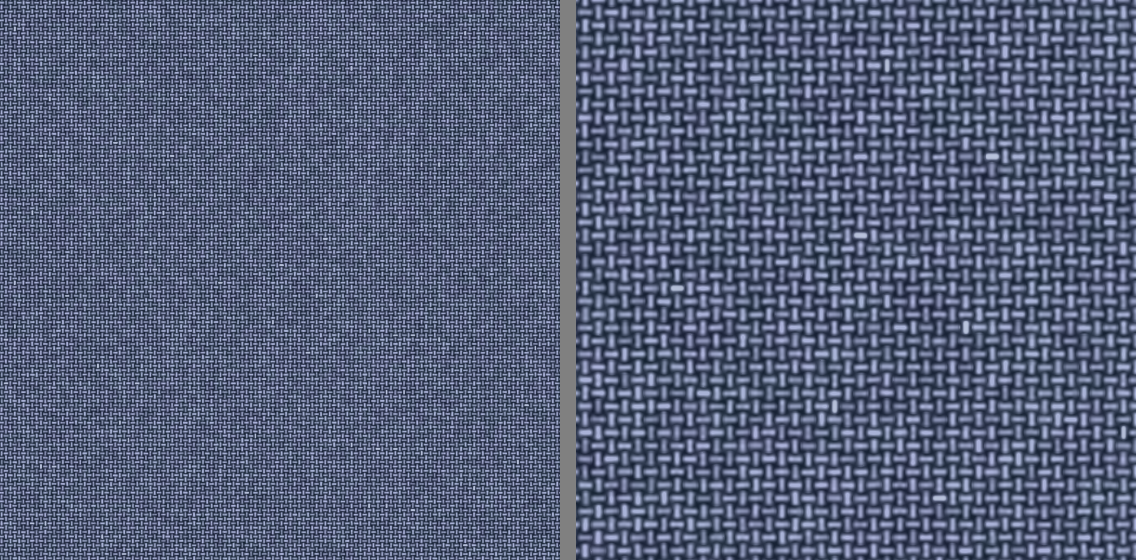
Left, the full canvas; right, a detail of the centre.
Give the GLSL for this texture, as a three.js fragment shader.

```glsl
#define THREADS 128.0
#define SLUBS 64.0
#define WOBBLE 0.04
#define YARN_WIDTH 0.25
#define THREAD_VARIATION 0.08
#define CROSSING_VARIATION 0.16
#define FIBRE_GRAIN 0.24
#define MOTTLE 0.01
#define SPECK_SHARE 0.004
#define GAP_COLOR vec3(0.115, 0.155, 0.235)
#define YARN_COLOR vec3(0.615, 0.65, 0.79)
#define SPECK_COLOR vec3(0.74, 0.78, 0.87)

varying vec2 vUv;

const float PI = 3.14159265;

float hash(vec2 p) {
  return fract(sin(dot(p, vec2(12.9898, 78.233))) * 43758.5453);
}

// Value noise that wraps after a whole number of cells
float noise(vec2 p, vec2 period) {
  vec2 cell = floor(p);
  vec2 f = fract(p);
  f = f * f * (3.0 - 2.0 * f);
  vec2 a = mod(cell, period);
  vec2 b = mod(cell + 1.0, period);
  return mix(mix(hash(a), hash(vec2(b.x, a.y)), f.x),
             mix(hash(vec2(a.x, b.y)), hash(b), f.x), f.y);
}

// Soft ridge of light along the middle of a thread
float threadProfile(float offset, float slub) {
  float d = offset / (YARN_WIDTH * (1.0 + 0.2 * slub));
  return exp(-d * d) * (1.0 + 2.0 * THREAD_VARIATION * slub);
}

void main() {
  // Slightly uneven thread positions, an eighth of a thread off the border
  vec2 bendGrid = vec2(64.0);
  vec2 bend = vec2(noise(vUv * bendGrid, bendGrid),
                   noise(vUv.yx * bendGrid + 17.0, bendGrid)) - 0.5;
  vec2 p = vUv * THREADS + 0.125 + bend * WOBBLE * 2.0;
  vec2 cell = floor(p);
  vec2 id = mod(cell, THREADS);
  vec2 offset = p - cell - 0.5;

  // Slubs make each thread thicker and lighter along its length
  vec2 slubGrid = vec2(THREADS, SLUBS);
  float warpSlub = noise(vec2(id.x, vUv.y * SLUBS), slubGrid) - 0.5;
  float weftSlub = noise(vec2(THREADS - 1.0 - id.y, vUv.x * SLUBS + 7.0), slubGrid) - 0.5;

  // Plain weave: warp and weft take turns on top
  float warpRise = cos(PI * (p.y - 0.5 - cell.x));
  float weftRise = -cos(PI * (p.x - 0.5 - cell.y));
  float warp = threadProfile(offset.x, warpSlub) * smoothstep(-0.85, 0.7, warpRise);
  float weft = threadProfile(offset.y, weftSlub) * smoothstep(-0.85, 0.7, weftRise);
  float yarn = max(warp, weft);

  // Wear: crossings, fibres and faint cloudy patches
  float crossing = hash(id + 31.0) - 0.5;
  vec2 grainGrid = vec2(THREADS * 3.0);
  float grain = noise(vUv * grainGrid, grainGrid) - 0.5;
  float cloud = noise(vUv * 8.0, vec2(8.0)) - 0.5;
  float light = yarn * (1.0 + 2.0 * CROSSING_VARIATION * crossing);
  light += FIBRE_GRAIN * grain + MOTTLE * cloud;

  // Dyed yarn with faint shifts of hue, and a few pale flecks
  vec3 color = mix(GAP_COLOR, YARN_COLOR, clamp(light, -0.05, 1.1));
  float hue = noise(vUv * THREADS * 0.5, vec2(THREADS * 0.5)) - 0.5;
  color += vec3(0.014, -0.012, 0.016) * hue;
  float speck = step(1.0 - SPECK_SHARE, hash(id + 83.0));
  color = mix(color, SPECK_COLOR, speck * smoothstep(0.3, 0.95, yarn) * 0.8);

  gl_FragColor = vec4(clamp(color, 0.0, 1.0), 1.0);
}
```
